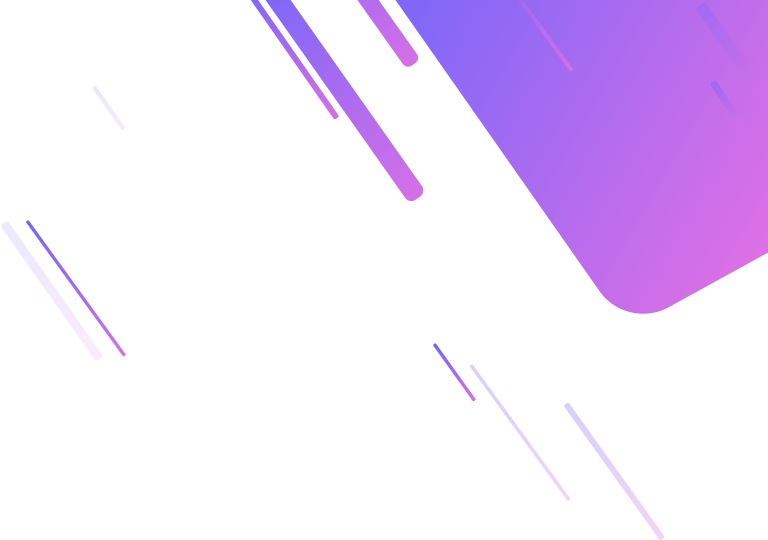
Write a WebGL 2 fragment shader that draws this background.

```glsl
#version 300 es
precision highp float;

uniform vec2 u_resolution;
out vec4 outColor;

#define BLUE vec3(0.45, 0.40, 0.98)
#define PINK vec3(0.87, 0.44, 0.90)
#define PANEL_CORNER vec2(1.191, 0.518)
#define PANEL_RADIUS 0.099
#define PANEL_FADE vec2(0.954, -0.551)
#define PANEL_MIDTONE 0.788
#define BAR_ROUNDING 0.75
#define BAR_END_TONE 0.92

// Bars run from tail to head, in units of the canvas height
const int BAR_COUNT = 12;
const vec2 TAILS[BAR_COUNT] = vec2[](
    vec2(0.469, 1.065), vec2(0.439, 1.046), vec2(0.524, 1.222),
    vec2(0.878, 1.119), vec2(1.320, 0.848), vec2(1.296, 0.991),
    vec2(0.174, 0.839), vec2(0.007, 0.587), vec2(0.050, 0.591),
    vec2(0.804, 0.363), vec2(0.872, 0.324), vec2(1.048, 0.252));
const vec2 HEADS[BAR_COUNT] = vec2[](
    vec2(0.774, 0.633), vec2(0.624, 0.781), vec2(0.766, 0.881),
    vec2(1.059, 0.869), vec2(1.370, 0.774), vec2(1.411, 0.830),
    vec2(0.229, 0.761), vec2(0.185, 0.335), vec2(0.231, 0.341),
    vec2(0.879, 0.258), vec2(1.054, 0.074), vec2(1.227, 0.002));
// Half width and opacity
const vec2 STYLES[BAR_COUNT] = vec2[](
    vec2(0.0190, 1.0), vec2(0.0056, 1.0), vec2(0.0160, 1.0),
    vec2(0.0037, 1.0), vec2(0.0065, 0.5), vec2(0.0110, 0.3),
    vec2(0.0040, 0.15), vec2(0.0083, 0.14), vec2(0.0031, 1.0),
    vec2(0.0032, 1.0), vec2(0.0033, 0.3), vec2(0.0056, 0.3));

vec3 ramp(float t) {
    return mix(BLUE, PINK, clamp(t, 0.0, 1.0));
}

float coverage(float dist) {
    return clamp(0.5 - dist * u_resolution.y, 0.0, 1.0);
}

// Wedge with a rounded tip, q measured from the centre of the rounding
float panelDistance(vec2 q) {
    vec2 leftEdge = vec2(0.574, -0.819);
    vec2 lowerEdge = vec2(-0.876, -0.482);
    float leftSide = dot(q, vec2(leftEdge.y, -leftEdge.x));
    float lowerSide = dot(q, vec2(-lowerEdge.y, lowerEdge.x));
    bool atTip = dot(q, leftEdge) > 0.0 && dot(q, lowerEdge) > 0.0;
    return (atTip ? length(q) : max(leftSide, lowerSide)) - PANEL_RADIUS;
}

float roundedBox(vec2 q, vec2 halfSize, float radius) {
    vec2 d = abs(q) - halfSize + radius;
    return length(max(d, 0.0)) + min(max(d.x, d.y), 0.0) - radius;
}

void main() {
    vec2 p = gl_FragCoord.xy / u_resolution.y;
    vec3 color = vec3(1.0);

    // Large panel
    vec2 q = p - PANEL_CORNER;
    vec3 panelColor = ramp(PANEL_MIDTONE + dot(q, PANEL_FADE));
    color = mix(color, panelColor, coverage(panelDistance(q)));

    // Slanted bars, each shaded along its own length
    for (int i = 0; i < BAR_COUNT; i++) {
        vec2 span = HEADS[i] - TAILS[i];
        float len = length(span);
        vec2 axis = span / len;
        vec2 r = p - TAILS[i];
        float along = dot(r, axis);
        float across = dot(r, vec2(-axis.y, axis.x));
        float halfWidth = STYLES[i].x;
        float d = roundedBox(vec2(along - 0.5 * len, across),
                             vec2(0.5 * len, halfWidth), BAR_ROUNDING * halfWidth);
        vec3 barColor = ramp(BAR_END_TONE * along / len);
        color = mix(color, barColor, coverage(d) * STYLES[i].y);
    }

    outColor = vec4(color, 1.0);
}
```
